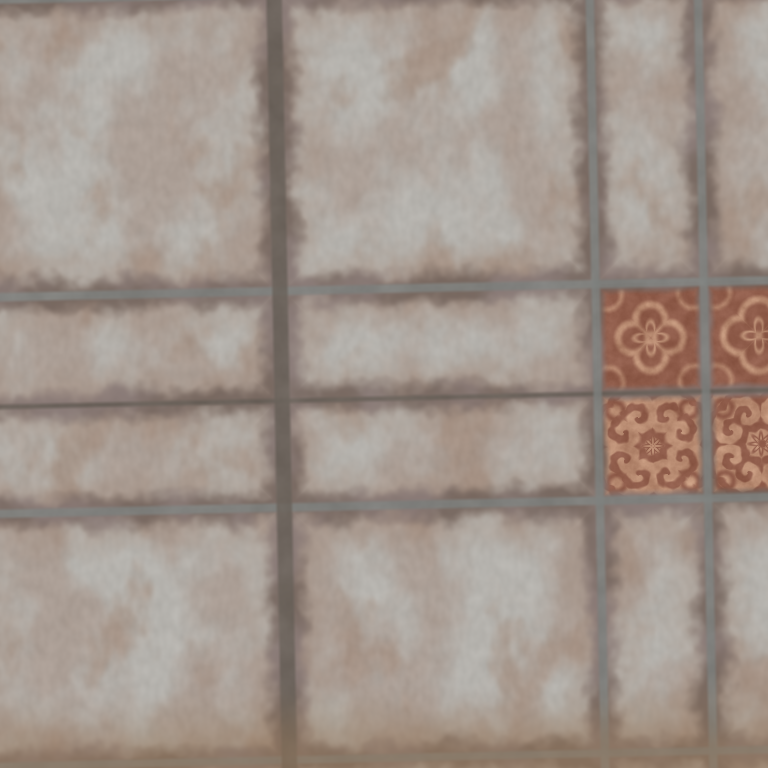
A Shadertoy shader for this texture:

```glsl
const vec3 PALE = vec3(0.71, 0.70, 0.68);
const vec3 WARM = vec3(0.67, 0.62, 0.585);
const vec3 BLUSH = vec3(0.63, 0.54, 0.48);
const vec3 UMBER = vec3(0.44, 0.38, 0.35);
const vec3 MAUVE = vec3(0.52, 0.46, 0.45);
const vec3 GROUT = vec3(0.50, 0.51, 0.50);
const vec3 DARK_JOINT = vec3(0.41, 0.38, 0.35);
const vec3 TERRACOTTA = vec3(0.56, 0.36, 0.29);
const vec3 CREAM = vec3(0.77, 0.60, 0.49);
const vec3 OCHRE = vec3(0.58, 0.46, 0.34);

// Joint positions: two broad bands alternate with two narrow ones
const float COLUMNS[6] = float[6](-0.055, 0.357, 0.768, 0.909, 1.05, 1.461);
const float ROWS[6] = float[6](0.0, 0.387, 0.530, 0.669, 0.998, 1.409);
const float COLUMN_WIDTHS[6] = float[6](0.009, 0.009, 0.0045, 0.0045, 0.0045, 0.009);
const float ROW_WIDTHS[6] = float[6](0.004, 0.0045, 0.002, 0.0045, 0.004, 0.004);

struct Span { float lo; float hi; float index; float edge; float jointWidth; };

vec2 hash2(vec2 p) {
    vec3 h = fract(p.xyx * vec3(0.1031, 0.1030, 0.0973));
    h += dot(h, h.yzx + 33.33);
    return fract((h.xx + h.yz) * h.zy);
}

float gradientDot(vec2 cell, vec2 offset) {
    float angle = 6.2832 * hash2(cell).x;
    return dot(vec2(cos(angle), sin(angle)), offset);
}

float gradientNoise(vec2 p) {
    vec2 i = floor(p), f = fract(p);
    vec2 u = f * f * f * (f * (f * 6.0 - 15.0) + 10.0);
    vec2 e = vec2(0.0, 1.0);
    float a = mix(gradientDot(i, f), gradientDot(i + e.yx, f - e.yx), u.x);
    float b = mix(gradientDot(i + e.xy, f - e.xy), gradientDot(i + e.yy, f - e.yy), u.x);
    return mix(a, b, u.y);
}

float fbm(vec2 p) {
    float sum = 0.0, amplitude = 0.6;
    for (int i = 0; i < 4; i++) {
        sum += amplitude * gradientNoise(p);
        p = mat2(1.6, 1.2, -1.2, 1.6) * p + 7.3;
        amplitude *= 0.5;
    }
    return sum;
}

// Band holding x, with the distance to its nearest joint
Span findSpan(float x, float joints[6], float widths[6]) {
    Span s = Span(joints[0], joints[1], 0.0, 1.0, widths[0]);
    for (int i = 0; i < 5; i++) {
        if (x >= joints[i] && x < joints[i + 1]) {
            float before = x - joints[i], after = joints[i + 1] - x;
            float width = before < after ? widths[i] : widths[i + 1];
            s = Span(joints[i], joints[i + 1], float(i), min(before, after), width);
        }
    }
    return s;
}

float stroke(float dist, float halfWidth, float blur) {
    return 1.0 - smoothstep(halfWidth - blur, halfWidth + blur, abs(dist));
}

// Four-lobed flower with corner rings
float flower(vec2 q, float lobe) {
    vec2 a = abs(q);
    a = a.x > a.y ? a : a.yx;
    float outline = length(a - vec2(0.38, 0.0)) - lobe;
    float petals = length(q) - 0.22 - 0.12 * cos(4.0 * atan(q.y, q.x));
    float corner = length(a - vec2(0.92)) - 0.32;
    float ink = max(stroke(outline, 0.07, 0.06), stroke(petals, 0.05, 0.06));
    return max(ink, 0.75 * stroke(corner, 0.05, 0.06));
}

// Mirrored leaf scrolls
float scrolls(vec2 q, float turn) {
    vec2 a = abs(q);
    a = a.x > a.y ? a : a.yx;
    vec2 c = a - vec2(0.62, 0.30);
    float curl = sin(17.0 * length(c) - atan(c.y, c.x) + turn);
    float leaf = length(a - vec2(0.78)) - 0.18;
    float heart = length(q) - 0.16 - 0.07 * cos(8.0 * atan(q.y, q.x));
    float ink = smoothstep(-0.3, 0.7, curl + gradientNoise(q * 6.0));
    ink = max(ink, stroke(leaf, 0.06, 0.06));
    return max(ink, stroke(heart, 0.05, 0.06));
}

vec3 stoneColor(vec2 p, vec2 seed) {
    float cloud = fbm(p * vec2(8.0, 6.0) + seed);
    float blush = fbm(p * vec2(10.0, 7.0) + seed.yx + 19.0);
    vec3 color = mix(WARM, PALE, smoothstep(-0.22, 0.18, cloud));
    color = mix(color, BLUSH, 0.65 * smoothstep(0.02, 0.35, blush));
    return color + 0.025 * gradientNoise(p * vec2(110.0, 70.0)) + 0.04 * fbm(p * 35.0);
}

vec3 ornamentColor(vec2 q, vec2 id) {
    float turn = 2.0 * id.x;
    float ink = id.y < 1.5 ? flower(q, 0.31 + 0.06 * (id.x - 2.0)) : 1.0 - scrolls(q, turn);
    float wear = fbm(q * 3.0 + id * 9.0);
    vec3 color = mix(TERRACOTTA, CREAM, ink * (0.78 + 0.4 * wear));
    return color + 0.10 * wear;
}

void mainImage(out vec4 fragColor, in vec2 fragCoord) {
    // Slightly skewed floor, measured downwards from the top
    vec2 uv = fragCoord / iResolution.xy;
    uv.y = 1.0 - uv.y;
    vec2 p = uv + vec2(-0.02 * uv.y, 0.022 * uv.x);
    float pixel = 1.5 / iResolution.y;

    Span column = findSpan(p.x, COLUMNS, COLUMN_WIDTHS);
    Span row = findSpan(p.y, ROWS, ROW_WIDTHS);
    vec2 id = vec2(column.index, row.index);
    vec2 middle = 0.5 * vec2(column.lo + column.hi, row.lo + row.hi);
    vec2 halfSize = 0.5 * vec2(column.hi - column.lo, row.hi - row.lo);
    bool ornate = id.x > 1.5 && id.x < 3.5 && id.y > 0.5 && id.y < 2.5;

    vec2 seed = 40.0 * hash2(id + 3.0);
    vec3 color = stoneColor(p, seed);
    if (ornate) color = ornamentColor((p - middle) / (halfSize - 0.009), id);

    // Ragged, smoky tile edges
    float ragged = 0.022 * fbm(p * 16.0 + seed) + 0.008 * gradientNoise(p * 60.0);
    float inset = min(column.edge - column.jointWidth, row.edge - row.jointWidth);
    float reach = ornate ? 0.011 : 0.027;
    float stain = 1.0 - smoothstep(0.0, reach, inset + (ornate ? 0.2 : 1.0) * ragged);
    float halo = 1.0 - smoothstep(0.0, 0.07, inset + 2.0 * ragged);
    vec3 soot = mix(UMBER, MAUVE, smoothstep(-0.2, 0.25, fbm(p * 9.0 + 5.0)));
    if (!ornate) color = mix(color, BLUSH, 0.4 * halo);
    color = mix(color, soot, 0.85 * stain);

    // Grout: broad and hairline joints are darker
    vec2 edges = vec2(column.edge, row.edge);
    vec2 widths = vec2(column.jointWidth, row.jointWidth);
    vec2 joint = 1.0 - smoothstep(widths - pixel, widths + pixel + 0.002, edges);
    vec2 dark = step(0.0015, abs(widths - 0.0045));
    float shade = 0.07 * fbm(p * 22.0);
    color = mix(color, mix(GROUT, DARK_JOINT, dark.y) + shade, 0.85 * joint.y);
    color = mix(color, mix(GROUT, DARK_JOINT, dark.x) + shade, 0.85 * joint.x);

    // Warm dirt along the bottom
    color = mix(color, OCHRE, 0.5 * smoothstep(0.90, 1.01, p.y + 0.04 * fbm(p * 8.0)));
    fragColor = vec4(clamp(color, 0.0, 1.0), 1.0);
}
```
